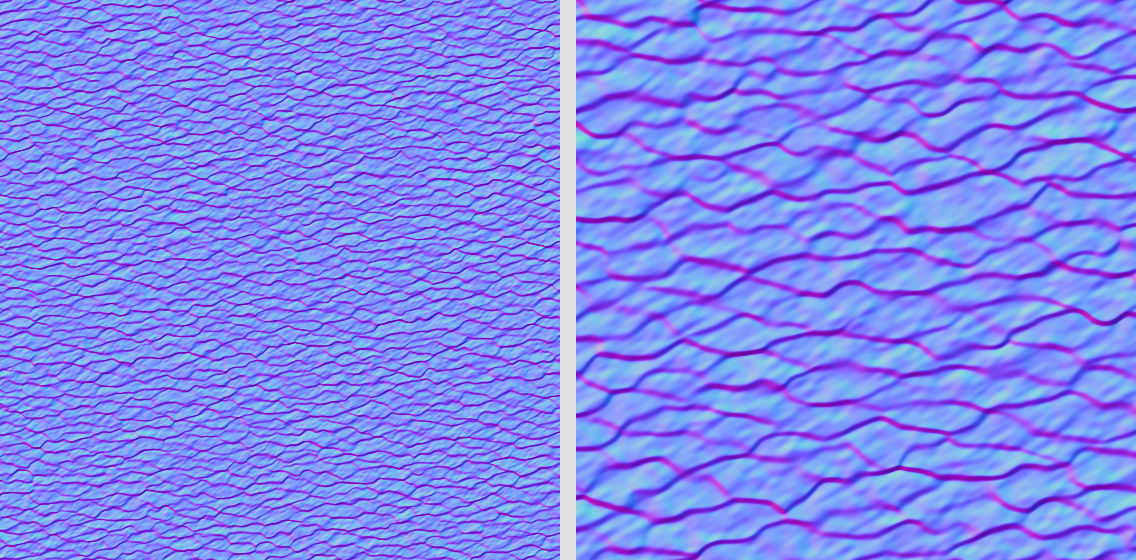
Left, the full canvas; right, a detail of the centre.
Write a Shadertoy shader that draws this texture map.

```glsl
// Tangent-space normal map of wrinkled hide: flat, lens-shaped scales that overlap.
// Two crossing families of creases span a jittered lattice; each scale is a tilted
// plate, plates blend softly at their borders, and the height is differentiated.

#define ROWS 41.0      // creases of each family per canvas height
#define RISE 0.47      // slope of the creases climbing to the right
#define FALL 0.28      // slope of the creases dropping to the right
#define JITTER 0.56    // irregularity of the scale centres
#define SHARPNESS 12.5 // steepness of the scale borders
#define TILT 0.37      // slope of a single plate
#define LATERAL 0.8    // strength of the sideways slope
#define BEND 0.6       // slow bending of the creases, in cells
#define WOBBLE 0.42    // fine raggedness of the creases, in cells
#define GRAIN 0.0021   // height of the fine surface grain

float hash(vec2 p) {
    vec3 q = fract(p.xyx * vec3(0.1031, 0.1030, 0.0973));
    q += dot(q, q.yzx + 33.33);
    return fract((q.x + q.y) * q.z);
}

float noise(vec2 p) {
    vec2 i = floor(p), f = fract(p);
    f = f * f * (3.0 - 2.0 * f);
    return mix(mix(hash(i), hash(i + vec2(1, 0)), f.x),
               mix(hash(i + vec2(0, 1)), hash(i + vec2(1, 1)), f.x), f.y) - 0.5;
}

vec2 noise2(vec2 p) {
    return vec2(noise(p), noise(p + vec2(37.2, 71.7)));
}

// Height of the overlapping plates, in lattice units
float plates(vec2 p) {
    vec2 lattice = ROWS * vec2(p.y - RISE * p.x, p.y + FALL * p.x);
    lattice += BEND * noise2(p * vec2(7.0, 11.0));
    lattice += WOBBLE * noise2(p * vec2(60.0, 80.0) + 9.0);

    vec2 home = floor(lattice);
    float height = 0.0, total = 0.0;
    for (int j = -1; j <= 1; j++)
    for (int i = -1; i <= 1; i++) {
        vec2 id = home + vec2(i, j);
        vec2 shift = vec2(hash(id + 11.0), hash(id + 53.0)) - 0.5;
        vec2 offset = lattice - id - 0.5 - JITTER * shift;
        float weight = exp(-SHARPNESS * dot(offset, offset));
        float tilt = 0.75 + 0.5 * hash(id + 97.0);
        height += weight * tilt * dot(offset, vec2(0.48, 0.52));
        total += weight;
    }
    return height / total;
}

// Slanted fibres and small isotropic bumps
float grain(vec2 p) {
    vec2 fibre = vec2(0.87 * p.x + 0.5 * p.y, 0.87 * p.y - 0.5 * p.x);
    return 0.9 * noise(fibre * vec2(55.0, 130.0))
         + 0.7 * noise(fibre * vec2(110.0, 240.0) + 5.0)
         + 0.5 * noise(p * vec2(140.0, 170.0) + 17.0);
}

float surface(vec2 p) {
    return TILT / ROWS * plates(p) + GRAIN * grain(p);
}

void mainImage(out vec4 fragColor, in vec2 fragCoord) {
    vec2 p = fragCoord / iResolution.y;

    // Central differences over about one pixel also smooth the borders
    vec2 e = vec2(max(0.0009, 0.5 / iResolution.y), 0.0);
    vec2 slope = vec2(surface(p + e.xy) - surface(p - e.xy),
                      surface(p + e.yx) - surface(p - e.yx)) / (2.0 * e.x);

    // Green points down the canvas, so rising slopes look bright
    vec3 normal = normalize(vec3(-LATERAL * slope.x, slope.y, 1.0));
    fragColor = vec4(0.5 + 0.5 * normal, 1.0);
}
```
